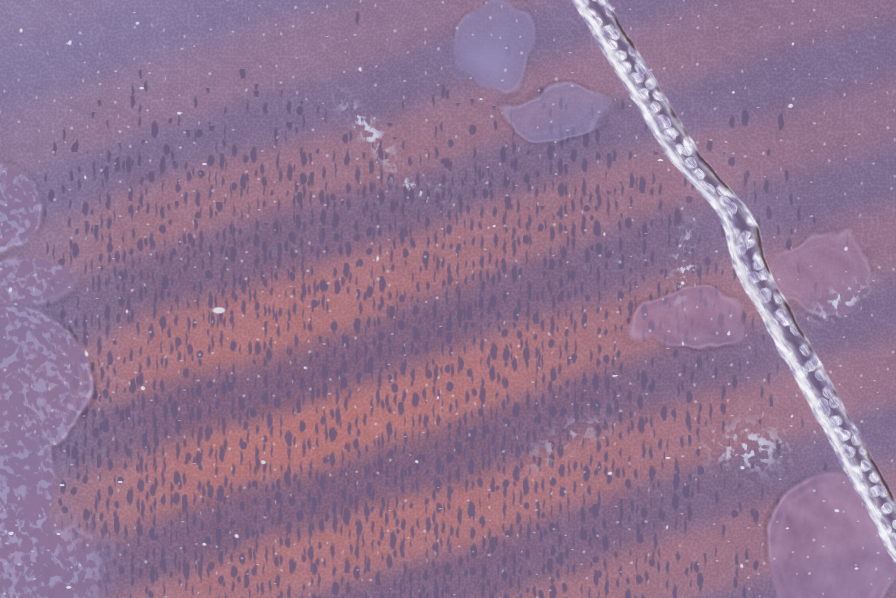
This texture is drawn by a WebGL 1 fragment shader. Its source:

```glsl
precision highp float;
uniform vec2 u_resolution;

float hash(vec2 p) {
  return fract(sin(dot(p, vec2(127.1, 311.7))) * 43758.55);
}

vec2 hash2(vec2 p) {
  return vec2(hash(p), hash(p + 37.3));
}

// Distance to the nearest jittered cell point.
float cellular(vec2 p) {
  vec2 id = floor(p), f = fract(p);
  float nearest = 2.;
  for (int j = -1; j <= 1; j++) {
    for (int i = -1; i <= 1; i++) {
      vec2 o = vec2(float(i), float(j));
      nearest = min(nearest, length(o + hash2(id + o) - f));
    }
  }
  return nearest;
}

// Layered sines, roughly -1 to 1.
float waves(vec2 p) {
  float sum = 0., amp = .5;
  for (int i = 0; i < 4; i++) {
    sum += amp * sin(p.x + 1.7 * sin(p.y)) * cos(p.y * .9 + .6 * p.x);
    p = mat2(1.5, 1.1, -1.1, 1.5) * p + 2.3;
    amp *= .55;
  }
  return sum;
}

float bump(float x, float c, float r) {
  float q = (x - c) / r;
  return exp(-q * q);
}

float glow(vec2 p, vec2 c, vec2 r) {
  return bump(p.x, c.x, r.x) * bump(p.y, c.y, r.y);
}

float ellipse(vec2 p, vec2 c, vec2 r) {
  return (length((p - c) / r) - 1.) * min(r.x, r.y);
}

// Soft patch turned by an angle.
float frost(vec2 p, vec2 c, vec2 r, float a) {
  float s = sin(a), k = cos(a);
  return glow(mat2(k, -s, s, k) * (p - c), vec2(0.), r);
}

// One elongated grain per cell; columns are staggered.
float grains(vec2 p, vec2 cell, vec2 size, float density, float px) {
  vec2 q = p / cell;
  q.y += 7. * hash(vec2(floor(q.x), 3.));
  vec2 id = floor(q), h = hash2(id);
  vec2 r = size * (.35 + .65 * hash2(id + 11.));
  vec2 d = (fract(q) - .25 - .5 * h) * cell;
  d.x += .0006 * sin(d.y * 330. + h.x * 6.);
  float e = (length(d / r) - 1.) * r.x;
  return (1. - smoothstep(-px, px, e)) * step(hash(id + 5.), density);
}

// Translucent skin whose pale rim comes and goes.
vec3 film(vec3 col, vec2 p, float d, vec3 tint, float amount) {
  float rim = amount * smoothstep(-.35, .4, waves(p * 17.));
  col = mix(col, tint, (1. - smoothstep(-.003, .006, d)) * amount);
  col += rim * (.11 * bump(d, -.002, .003) + .04 * bump(d, -.018, .004));
  return col * (1. - .16 * rim * bump(d, .005, .004));
}

// Icy ridge with dark lumps and a rusty right side.
vec3 ridge(vec3 col, vec2 p, float px) {
  float fall = 1. - p.y;
  float centre = .986 + .571 * fall + .012 * sin(3.14 * fall) + .027 * bump(p.y, .64, .06);
  float d = (p.x - centre) * .868 + .003 * waves(p * 55.);
  float t = d / .026;
  float grain = waves(vec2(d * 240., p.y * 90.)) + .4 * waves(p * 190.);
  float lumps = cellular(vec2(d * 45., p.y * 52. - d * 25.)) + .15 * grain;
  vec3 ice = mix(vec3(.57, .53, .69), vec3(.95, .95, .98), clamp(.55 + .8 * grain, 0., 1.));
  ice = mix(ice, vec3(.4, .33, .46), .9 * bump(t, .2, .5) * smoothstep(.35, .55, lumps));
  ice = mix(ice, vec3(.97), .7 * bump(t, -.65, .15));
  float rust = bump(t, .85, .13) * smoothstep(-.3, .2, waves(p * 24.));
  ice = mix(ice, vec3(.3, .2, .22), rust * .85);
  col += .04 * exp(-abs(d) / .05);
  return mix(col, ice, 1. - smoothstep(.025 - px, .026 + px, abs(d)));
}

void main() {
  float px = 1. / u_resolution.y;
  vec2 p = gl_FragCoord.xy * px;
  vec2 w = p + .01 * vec2(waves(p * 19.), waves(p.yx * 21. + 4.));
  vec2 loose = w + .035 * vec2(waves(p * 13. + 2.), waves(p.yx * 15.));

  // Diagonal bands, warmest low in the middle.
  float warm = glow(p, vec2(.55, .28), vec2(.72, .46));
  float s = p.y - .33 * p.x + .022 * waves(p * 5.);
  float band = smoothstep(.02, .85, .5 - .5 * cos(6.2832 * s / .218));
  vec3 lit = mix(vec3(.565, .455, .57), vec3(.71, .475, .49), warm);
  vec3 shade = mix(vec3(.505, .44, .58), vec3(.51, .395, .5), warm);
  vec3 col = mix(shade, lit, band);
  col = mix(col, vec3(.56, .52, .68), .75 * glow(p, vec2(0., 1.05), vec2(.6, .28)));
  col = mix(col, vec3(.54, .5, .65), .65 * glow(p, vec2(0., .35), vec2(.17, .6)));
  col += .02 * waves(p * 70.) + .07 * (cellular(p * 190.) - .45);

  // Upright dark grains.
  float field = .65 * smoothstep(.9, .6, p.y) * smoothstep(1.45, .9, p.x) * smoothstep(.03, .18, p.x);
  float marks = max(grains(p, vec2(.019, .037), vec2(.006, .016), field, px),
                    grains(p + .41, vec2(.013, .029), vec2(.0034, .012), field, px));
  col = mix(col, vec3(.41, .355, .49), marks * .85);

  // Skins along the left edge.
  float crust = smoothstep(0., .6, waves(w * 120.) + .9 * cellular(w * 85.) - .3);
  vec3 lilac = mix(vec3(.55, .455, .6), vec3(.67, .64, .79), crust * .75);
  float left = min(ellipse(w, vec2(.03, .53), vec2(.09, .038)),
                   ellipse(w, vec2(.01, .36), vec2(.145, .127)));
  left = min(left, ellipse(w, vec2(0., .21), vec2(.09, .12)));
  left = min(left, ellipse(w, vec2(0., .655), vec2(.072, .074)));
  col = film(col, p, left, lilac, .8);
  float foot = ellipse(loose, vec2(.02, .04), vec2(.14, .12));
  col = mix(col, lilac, .85 - .85 * smoothstep(-.03, .05, foot));

  // Skins and blue wisps around the ridge.
  vec3 mauve = vec3(.6, .48, .62) + .07 * waves(p * 45.);
  vec3 blue = vec3(.55, .52, .69);
  col = film(col, p, ellipse(loose, vec2(1.16, .463), vec2(.1, .052)), mauve, .6);
  col = film(col, p, ellipse(loose, vec2(1.37, .54), vec2(.085, .07)), mauve, .5);
  col = film(col, p, ellipse(w, vec2(1.39, .08), vec2(.11, .13)), mauve, .8);
  col = film(col, p, ellipse(loose, vec2(.83, .925), vec2(.065, .08)), blue, .5);
  col = film(col, p, ellipse(loose, vec2(.94, .81), vec2(.085, .04)), blue, .5);
  col = mix(col, blue + .05, .7 * glow(loose, vec2(.83, .91), vec2(.04, .05)));

  // Pale crystalline patches.
  float ice = frost(w, vec2(1.14, .56), vec2(.018, .055), -.15)
            + frost(w, vec2(.615, .78), vec2(.065, .014), -.85)
            + frost(w, vec2(.7, .687), vec2(.045, .01), -.45)
            + frost(w, vec2(1.25, .25), vec2(.05, .035), 0.)
            + frost(w, vec2(1.41, .5), vec2(.045, .018), .5)
            + .5 * frost(w, vec2(.95, .265), vec2(.075, .022), .5);
  col = mix(col, vec3(.82, .84, .93), min(ice * crust, .85));

  // Scattered bright flecks.
  float flecks = .5 * grains(p + .17, vec2(.027), vec2(.0027), .4, px)
               + grains(p + .73, vec2(.1), vec2(.0045, .0038), .3, px);
  flecks += 1. - smoothstep(-px, px, ellipse(p, vec2(.366, .481), vec2(.01, .005)));
  col = mix(col, vec3(.88, .88, .93), min(flecks, .9));

  gl_FragColor = vec4(clamp(ridge(col, p, px), 0., 1.), 1.);
}
```
